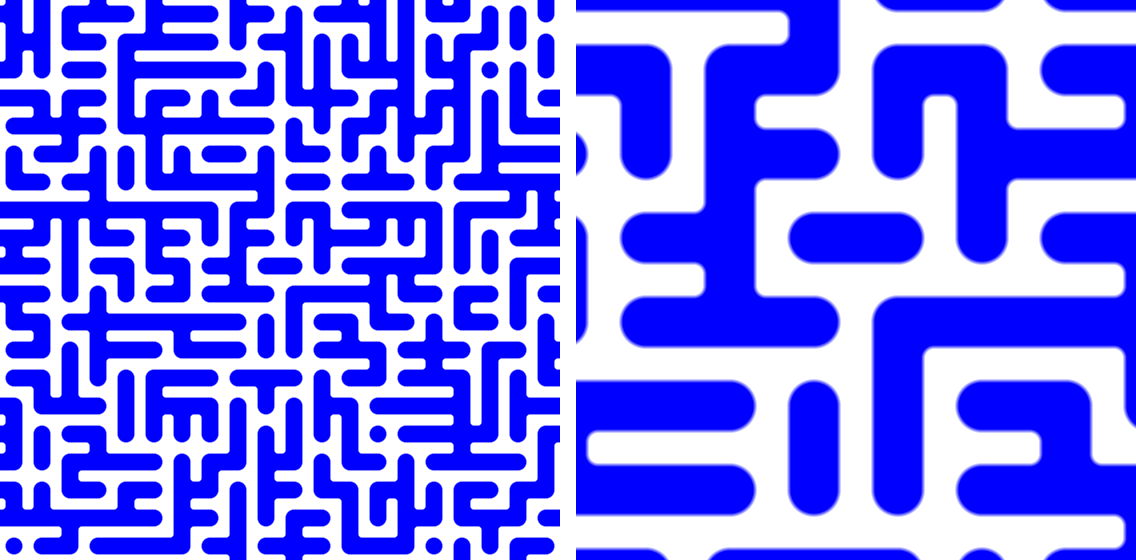
Left, the full canvas; right, a detail of the centre.
Give the GLSL for this pattern, as a WebGL 2 fragment shader.

```glsl
#version 300 es
precision highp float;
precision highp int;

#define CELLS 20.0          // grid nodes along the canvas height
#define HALF_WIDTH 0.3      // half the path width, in cells
#define FILLET 0.13         // radius of the inner corners, in cells
#define EDGE_SOFTNESS 1.3   // width of the edge ramp, in 1/512 of the canvas
#define HILL 1.1            // strength of the broad slopes that steer the paths
#define SEED 23u
#define PATH_BLUE vec3(0.0, 0.0, 1.0)
#define WALL_WHITE vec3(1.0)

uniform vec2 u_resolution;
out vec4 fragColor;

// Integer hash of a grid node, from 0 to 1
float hash(vec2 node, uint salt) {
    uvec2 q = uvec2(ivec2(node) + 64);
    uint h = q.x * 1597334677u ^ q.y * 3812015801u ^ (salt + SEED) * 2654435769u;
    h = (h ^ (h >> 16)) * 2246822519u;
    h = (h ^ (h >> 13)) * 3266489917u;
    h ^= h >> 16;
    return float(h >> 8) / 16777216.0;
}

// Random height on broad hills
float height(vec2 node) {
    vec2 wave = sin(node * vec2(0.43, 0.39) + vec2(0.7, 2.1));
    return hash(node, 0u) + HILL * (wave.x + wave.y);
}

// A random uphill neighbour; climbing only uphill can never close a loop
vec2 parent(vec2 node) {
    float ground = height(node);
    float bestScore = -1.0;
    vec2 chosen = node;
    vec2 dir = vec2(1.0, 0.0);
    for (uint k = 1u; k <= 4u; k++) {
        float score = hash(node, k);
        if (score > bestScore && height(node + dir) > ground) {
            bestScore = score;
            chosen = node + dir;
        }
        dir = vec2(-dir.y, dir.x);
    }
    return chosen;
}

// Signed distance to the paths inside one quadrant of a cell
float pathDistance(vec2 offset, bool openX, bool openY) {
    vec2 toBars = offset.yx - HALF_WIDTH;
    if (openX && openY) {
        vec2 bend = max(FILLET - toBars, 0.0);
        return max(FILLET, min(toBars.x, toBars.y)) - length(bend);
    }
    if (openX) return toBars.x;
    if (openY) return toBars.y;
    return length(offset) - HALF_WIDTH;
}

void main() {
    vec2 grid = gl_FragCoord.xy / u_resolution.y * CELLS;
    vec2 node = floor(grid);
    vec2 local = grid - node - 0.5;
    vec2 side = step(0.0, local) * 2.0 - 1.0;

    // Links towards the two nearest neighbours
    vec2 nextX = node + vec2(side.x, 0.0);
    vec2 nextY = node + vec2(0.0, side.y);
    vec2 up = parent(node);
    bool openX = up == nextX || parent(nextX) == node;
    bool openY = up == nextY || parent(nextY) == node;

    // Smooth fill
    float dist = pathDistance(abs(local), openX, openY);
    float ramp = CELLS * max(EDGE_SOFTNESS / 512.0, 1.0 / u_resolution.y);
    float wall = clamp(dist / ramp + 0.5, 0.0, 1.0);
    fragColor = vec4(mix(PATH_BLUE, WALL_WHITE, wall), 1.0);
}
```
